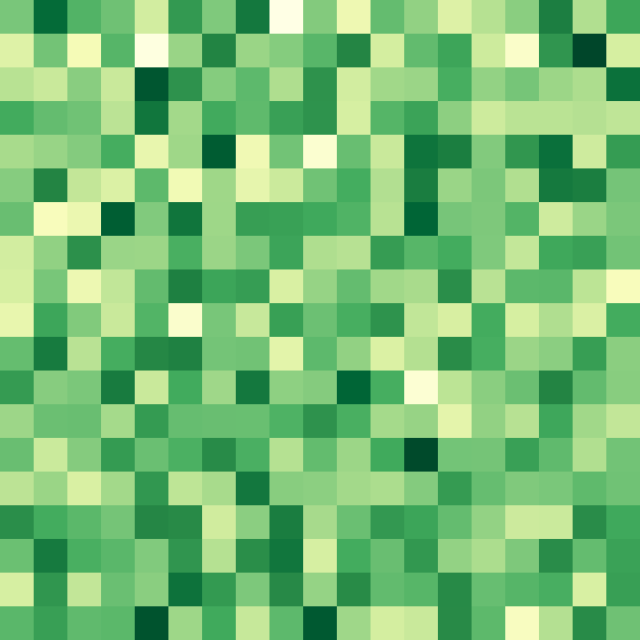
This texture is drawn by a three.js fragment shader. Its source:

```glsl
varying vec2 vUv;

const float CELLS = 19.0;

float hash(vec2 p) {
  vec3 q = fract(vec3(p.xyx) * 0.1031);
  q += dot(q, q.yzx + 33.33);
  return fract((q.x + q.y) * q.z);
}

// Bell-shaped random value: mean 0, deviation 1
float bell(vec2 cell) {
  float sum = 0.0;
  for (int k = 0; k < 4; k++) {
    sum += hash(cell + 17.0 + float(k) * vec2(37.0, 71.0));
  }
  return (sum - 2.0) * 1.732;
}

// Pale yellow through leaf green to deep forest green
vec3 greenRamp(float t) {
  float s = clamp(t, 0.0, 1.0) * 8.0;
  vec3 c = mix(vec3(1.0, 1.0, 0.898), vec3(0.969, 0.988, 0.725), clamp(s, 0.0, 1.0));
  c = mix(c, vec3(0.851, 0.941, 0.639), clamp(s - 1.0, 0.0, 1.0));
  c = mix(c, vec3(0.678, 0.867, 0.557), clamp(s - 2.0, 0.0, 1.0));
  c = mix(c, vec3(0.471, 0.776, 0.475), clamp(s - 3.0, 0.0, 1.0));
  c = mix(c, vec3(0.255, 0.671, 0.365), clamp(s - 4.0, 0.0, 1.0));
  c = mix(c, vec3(0.137, 0.518, 0.263), clamp(s - 5.0, 0.0, 1.0));
  c = mix(c, vec3(0.0, 0.408, 0.216), clamp(s - 6.0, 0.0, 1.0));
  return mix(c, vec3(0.0, 0.271, 0.161), clamp(s - 7.0, 0.0, 1.0));
}

// Contrast grows toward the top and the left
vec3 cellColor(vec2 cell) {
  vec2 center = (cell + 0.5) / CELLS;
  float spread = 0.15 + 0.04 * (1.0 - center.x) + 0.09 * smoothstep(0.6, 1.0, center.y);
  return greenRamp(0.51 + spread * bell(cell));
}

void main() {
  // Blend the four nearest cells over a one-pixel seam
  vec2 p = vUv * CELLS - 0.5;
  vec2 cell = floor(p);
  vec2 seam = clamp((p - cell - 0.5) / max(fwidth(p), 1e-5) + 0.5, 0.0, 1.0);

  vec3 lower = mix(cellColor(cell), cellColor(cell + vec2(1.0, 0.0)), seam.x);
  vec3 upper = mix(cellColor(cell + vec2(0.0, 1.0)), cellColor(cell + 1.0), seam.x);
  gl_FragColor = vec4(mix(lower, upper, seam.y), 1.0);
}
```
